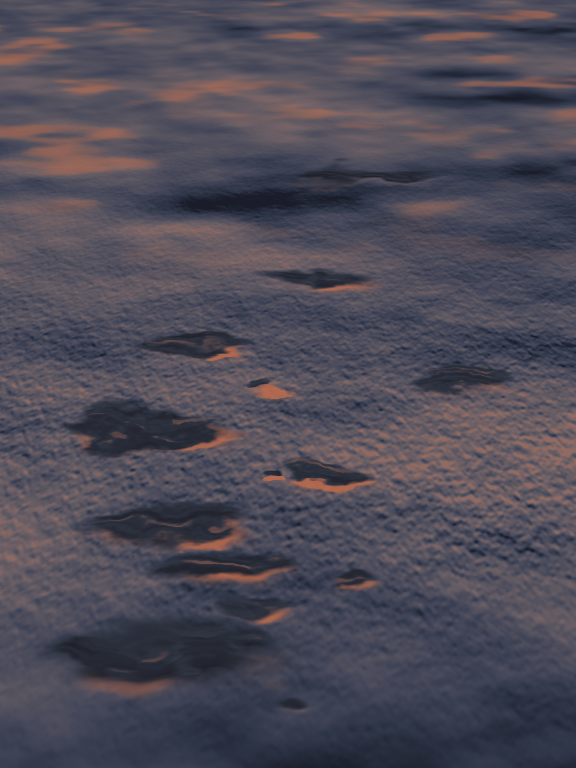
Write a Shadertoy shader that draws this texture.

```glsl
// Sea foam at dusk, seen at a low angle with a shallow depth of field.
// A tone field (swell, slope light, bubbles, dark pools) is mapped to a colour
// ramp; amber light then catches the near rims of pools and far wavelets.

const vec3 RAMP[6] = vec3[6](
    vec3(0.10, 0.11, 0.16), vec3(0.18, 0.21, 0.28), vec3(0.27, 0.28, 0.35),
    vec3(0.36, 0.34, 0.38), vec3(0.45, 0.385, 0.40), vec3(0.57, 0.42, 0.38));
const vec3 AMBER = vec3(0.74, 0.42, 0.30);
const vec3 WATER = vec3(0.17, 0.165, 0.17);

const float HORIZON = 1.5;       // height of the vanishing line
const float FLATTEN = 2.6;       // foreshortening of the ground
const float FOCUS_Y = 0.42;      // sharpest height
const float FOCUS_DEPTH = 0.27;
const float BASE_TONE = 2.6;
const float SWELL_GAIN = 3.4;
const float SLOPE_GAIN = 4.4;
const float WAVELET_GAIN = 3.0;
const float GRAIN_GAIN = 1.9;
const float GRAIN_SCALE = 105.0;
const float PIT_SCALE = 46.0;

float hash(vec2 p) {
    vec3 q = fract(p.xyx * vec3(0.1031, 0.1030, 0.0973));
    q += dot(q, q.yzx + 33.33);
    return fract((q.x + q.y) * q.z);
}

float noise(vec2 p) {
    vec2 i = floor(p), f = fract(p);
    f = f * f * f * (f * (f * 6.0 - 15.0) + 10.0);
    return mix(mix(hash(i), hash(i + vec2(1, 0)), f.x),
               mix(hash(i + vec2(0, 1)), hash(i + vec2(1, 1)), f.x), f.y);
}

// Layered noise; the fine layers fade out of focus
float fbm(vec2 p, float detail) {
    float sum = 0.0, amp = 0.5;
    for (int i = 0; i < 5; i++) {
        sum += amp * (noise(p) - 0.5) * (i < 3 ? 1.0 : detail);
        p = mat2(1.95, 0.35, -0.35, 1.95) * p + 17.3;
        amp *= 0.52;
    }
    return sum + 0.5;
}

// Height of the fine bubbles, on turned grids so that no rows show
float bubbles(vec2 p) {
    return noise(mat2(0.8, 0.6, -0.6, 0.8) * p)
         + 0.6 * noise(mat2(1.9, -0.9, 0.9, 1.9) * p + 7.0)
         + 0.6 * noise(mat2(0.42, 0.2, -0.2, 0.42) * p + 31.0);
}

vec2 groundPlane(vec2 p) {
    float depth = 1.0 / (HORIZON - p.y);
    return vec2((p.x - 0.375) * depth, FLATTEN * depth);
}

float ellipse(vec2 p, vec2 center, vec2 radius) {
    return 1.0 - length((p - center) / radius);
}

// Signed field of open water: a winding chain of pools and a few side pools
float pools(vec2 p) {
    float field = -9.0;
    for (int i = 0; i < 9; i++) {
        float k = float(i), swing = cos(2.6 * k);
        vec2 center = vec2(0.28 + 0.085 * swing, 0.09 + 0.058 * k);
        float width = (0.072 - 0.05 * swing) * mix(1.15, 0.65, k / 8.0);
        field = max(field, ellipse(p, center, width * vec2(1.0, mix(0.34, 0.24, k / 8.0))));
    }
    for (int j = 0; j < 5; j++) {
        float k = float(j);
        vec2 center = vec2(0.48 + 0.11 * sin(2.3 * k - 2.9), 0.25 + 0.13 * k);
        float width = 0.035 + 0.011 * k;
        field = max(field, ellipse(p, center, width * vec2(1.0, mix(0.38, 0.13, k / 4.0))));
    }
    return field;
}

// Sparse round bubble marks, one at most in each cell
float pits(vec2 p) {
    vec2 cell = floor(p);
    vec2 center = 0.3 + 0.4 * vec2(hash(cell + 3.1), hash(cell + 8.7));
    float radius = 0.28 * hash(cell + 5.3);
    return smoothstep(radius + 0.06, radius * 0.3, length(p - cell - center))
         * step(0.5, hash(cell + 1.9));
}

void mainImage(out vec4 fragColor, in vec2 fragCoord) {
    vec2 p = fragCoord / iResolution.y;
    p.x += 0.375 - 0.5 * iResolution.x / iResolution.y;
    vec2 ground = groundPlane(p);
    float focusOffset = (p.y - FOCUS_Y) / FOCUS_DEPTH;
    float focus = exp(-focusOffset * focusOffset);

    // Broad swell, light on slopes that face the far sun, far wavelets
    vec2 q = ground * 3.0, r = ground * 9.0 + 50.0;
    float tone = BASE_TONE - 0.9 * (1.0 - smoothstep(0.0, 0.32, p.y));
    tone += SWELL_GAIN * (fbm(ground * 1.8 + 9.0, focus) - 0.5);
    tone += SLOPE_GAIN * (fbm(q, focus) - fbm(q + vec2(0.1, 0.35), focus));
    tone += 1.8 * (fbm(r, focus) - fbm(r + vec2(0.1, 0.4), focus));
    float wavelet = fbm(ground * vec2(5.0, 8.0) + 21.0, 0.0) - 0.5;
    float far = smoothstep(0.6, 0.85, p.y);
    tone += WAVELET_GAIN * wavelet * far;
    float crest = (p.y - 0.775 - 0.02 * sin(9.0 * p.x)) / 0.03;
    tone -= 0.8 * exp(-crest * crest) * smoothstep(0.0, 0.5, p.x);

    // Bubbly grain and pits, with a rosy patch at the right
    vec2 g = ground * vec2(1.0, 0.6);
    vec2 grainPos = g * GRAIN_SCALE;
    float grain = bubbles(grainPos) - bubbles(grainPos + vec2(0.12, 0.6));
    vec2 patchPos = (p - vec2(0.63, 0.31)) / vec2(0.15, 0.09);
    float rosy = exp(-dot(patchPos, patchPos));
    vec2 pitPos = g * PIT_SCALE;
    float pit = pits(pitPos) - 0.6 * pits(pitPos + vec2(0.0, 0.22));
    tone += focus * (GRAIN_GAIN * grain * (1.0 + 0.6 * rosy) - 0.9 * pit) + 0.5 * rosy;

    // Pools with ragged, partly dissolved edges
    vec2 warp = vec2(fbm(ground * 11.0, focus), fbm(ground * 13.0 + 40.0, focus)) - 0.5;
    vec2 poolPos = p + warp * vec2(0.08, 0.04);
    float ragged = 1.3 * (fbm(ground * vec2(9.0, 16.0) + 70.0, focus) - 0.55);
    float softness = mix(0.45, 0.2, focus);
    float field = pools(poolPos) + ragged;
    float above = pools(poolPos + vec2(-0.002, 0.006)) + ragged;
    float pool = smoothstep(-softness, softness, field);
    float rim = max(smoothstep(-softness, softness, above) - pool, 0.0);
    float halo = smoothstep(-0.9, 0.0, above) * (1.0 - pool) * smoothstep(0.0, 0.25, above - field);

    // Fine ripples in the water
    vec2 ripplePos = ground * vec2(10.0, 75.0) + warp * 7.0 + vec2(0.0, ground.x * 12.0);
    float ripple = 0.65 * noise(ripplePos) + 0.35 * noise(ripplePos * 2.0 + 9.0);
    tone = mix(tone + 0.35 * halo, 1.9 * ripple - 0.35, pool * 0.9);

    // Colour ramp, water tint and amber light
    vec3 color = RAMP[0];
    for (int i = 1; i < 6; i++)
        color = mix(color, RAMP[i], clamp(tone - float(i) + 1.0, 0.0, 1.0));
    color = mix(color, WATER, 0.3 * pool);
    float patches = smoothstep(0.45, 0.75, noise(ground * vec2(13.0, 9.0) + 5.0));
    float farGlow = far * smoothstep(0.06, 0.3, wavelet);
    float glint = pool * patches * smoothstep(0.62, 0.85, ripple);
    float glow = rim * (0.15 + 1.3 * patches) + 0.12 * halo * patches + 0.55 * farGlow + 0.4 * glint;
    color = mix(color, AMBER, clamp(glow, 0.0, 0.85));
    fragColor = vec4(color, 1.0);
}
```
